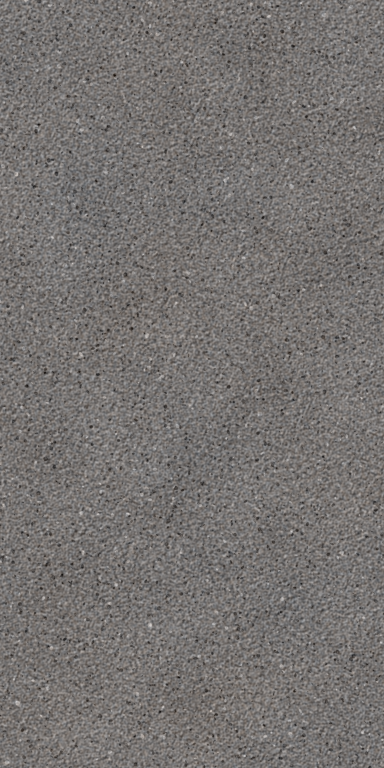
Write a Shadertoy shader that draws this texture.

```glsl
// Worn grey asphalt: rough fine grit with small dark pits, pale chips and faint stains.
#define BASE_COLOR vec3(0.468, 0.454, 0.447)
#define GRIT_SCALE 86.0
#define GRIT_CONTRAST 0.28
#define RELIEF 0.16
#define LIGHT_STEP vec2(-0.0012, 0.0019)
#define TINT vec3(0.022, 0.0, -0.020)
#define PIT_CELLS 66.0
#define PIT_DEPTH 0.18
#define CHIP_CELLS 60.0
#define CHIP_LIGHT 0.18
#define STAIN 0.044
#define SAMPLES 2

// Integer hash: three random values in 0..1 for a cell
vec3 hash3(vec2 cell, uint seed) {
    uvec3 v = uvec3(ivec3(ivec2(cell), 0)) + uvec3(0u, 0u, seed);
    v = v * 1664525u + 1013904223u;
    v.x += v.y * v.z; v.y += v.z * v.x; v.z += v.x * v.y;
    v ^= v >> 16u;
    v.x += v.y * v.z; v.y += v.z * v.x; v.z += v.x * v.y;
    return vec3(v >> 8u) / 16777216.0;
}

// Slope of a random plane through a lattice corner
float corner(vec2 cell, vec2 offset, uint seed) {
    return dot(hash3(cell, seed).xy * 2.0 - 1.0, offset);
}

float gradientNoise(vec2 p, uint seed) {
    vec2 i = floor(p), f = fract(p), e = vec2(1, 0);
    vec2 u = f * f * f * (f * (f * 6.0 - 15.0) + 10.0);
    float low = mix(corner(i, f, seed), corner(i + e, f - e, seed), u.x);
    float high = mix(corner(i + e.yx, f - e.yx, seed),
                     corner(i + 1.0, f - 1.0, seed), u.x);
    return mix(low, high, u.y);
}

vec2 turn(vec2 p, float angle) {
    float c = cos(angle), s = sin(angle);
    return vec2(c * p.x - s * p.y, s * p.x + c * p.y);
}

// Layered noise, centred on zero
float fbm(vec2 p, uint seed) {
    float sum = 0.0, amp = 1.0;
    for (int k = 0; k < 4; k++) {
        sum += amp * gradientNoise(p, seed + uint(k));
        p = turn(p, 0.7) * 2.03 + 7.3;
        amp *= 0.65;
    }
    return sum;
}

// Lumpy surface height; turned layers hide the lattice
float height(vec2 uv) {
    vec2 p = uv * GRIT_SCALE;
    return 0.62 * gradientNoise(turn(p, 0.5), 11u)
         + 0.78 * gradientNoise(turn(p, 1.2) * 1.75 + 4.0, 17u);
}

// Sparse irregular specks; returns coverage
float specks(vec2 p, float share, uint seed) {
    vec2 i = floor(p);
    float cover = 0.0;
    for (int y = -1; y <= 1; y++)
    for (int x = -1; x <= 1; x++) {
        vec2 cell = i + vec2(x, y);
        vec3 h = hash3(cell, seed), shape = hash3(cell, seed + 1u);
        vec2 d = turn(p - cell - h.xy, 6.2832 * shape.x);
        d.y *= mix(1.0, 2.0, shape.y);
        float radius = mix(0.16, 0.38, shape.z * shape.z);
        float speck = 1.0 - smoothstep(radius - 0.09, radius + 0.09, length(d));
        cover = max(cover, speck * step(h.z, share));
    }
    return cover;
}

vec3 asphalt(vec2 uv) {
    // Grit: tone follows height, relief is lit from the upper left
    float bump = height(uv);
    float slope = height(uv - LIGHT_STEP) - height(uv + LIGHT_STEP);
    vec3 color = BASE_COLOR + GRIT_CONTRAST * bump + RELIEF * slope;
    color += 1.6 * TINT * gradientNoise(turn(uv, 0.9) * GRIT_SCALE, 29u);
    // Pits cluster where the surface is more worn
    float wear = fbm(uv * 6.0 + 3.0, 40u);
    color -= PIT_DEPTH * specks(uv * PIT_CELLS, 0.29 + 0.2 * wear, 51u);
    color += CHIP_LIGHT * specks(uv * CHIP_CELLS, 0.07, 67u);
    // Broad soft stains, some cooler and some browner
    color += STAIN * fbm(uv * 5.0 + 9.0, 80u);
    color += 0.4 * TINT * fbm(uv * 3.0 + 5.0, 90u);
    return color;
}

void mainImage(out vec4 fragColor, in vec2 fragCoord) {
    vec3 sum = vec3(0.0);
    // Supersampling smooths the edges; a tight spread keeps the grain crisp
    for (int y = 0; y < SAMPLES; y++)
    for (int x = 0; x < SAMPLES; x++) {
        vec2 offset = (vec2(x, y) + 0.5) / float(SAMPLES) - 0.5;
        sum += asphalt((fragCoord + 0.8 * offset) / iResolution.x);
    }
    fragColor = vec4(clamp(sum / float(SAMPLES * SAMPLES), 0.0, 1.0), 1.0);
}
```
